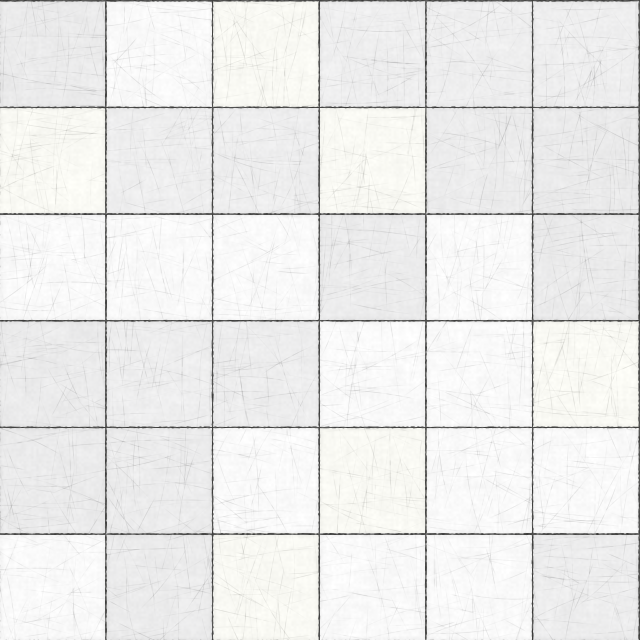
Give the GLSL for this texture, as a Shadertoy shader.

```glsl
const float TILES = 6.0;            // repeats across and down
const float GROUT_WIDTH = 0.014;    // widths are fractions of a tile
const float GROUT_WOBBLE = 0.005;
const float SCRATCH_WIDTH = 0.009;
const int SCRATCHES = 46;           // per tile
const float SCRATCH_DEPTH = 0.085;
const float GREY_SHARE = 0.42;
const float CREAM_SHARE = 0.17;
const float GRAIN = 0.022;
const float CLOUDS = 0.028;
const float EDGE_WEAR = 0.035;
const vec3 WHITE = vec3(0.985);
const vec3 GREY = vec3(0.932, 0.932, 0.934);
const vec3 CREAM = vec3(0.984, 0.984, 0.962);
const vec3 GROUT = vec3(0.30, 0.30, 0.295);

// Integer hash: four values in 0..1
vec4 hash4(ivec3 cell) {
    uvec4 v = uvec4(uvec3(cell), 17u) * 1664525u + 1013904223u;
    for (int i = 0; i < 2; i++) {
        v.x += v.y * v.w;
        v.y += v.z * v.x;
        v.z += v.x * v.y;
        v.w += v.y * v.z;
        v ^= v >> 16u;
    }
    return vec4(v >> 8u) / 16777216.0;
}

// Value noise over the canvas, wrapping after a whole number of cells
float wrapNoise(vec2 uv, ivec2 cells, int seed) {
    vec2 p = uv * vec2(cells);
    ivec2 a = ivec2(floor(p));
    vec2 f = fract(p);
    f = f * f * (3.0 - 2.0 * f);
    ivec2 lo = (a + cells) % cells;
    ivec2 hi = (a + 1 + cells) % cells;
    float bottom = mix(hash4(ivec3(lo, seed)).x, hash4(ivec3(hi.x, lo.y, seed)).x, f.x);
    float top = mix(hash4(ivec3(lo.x, hi.y, seed)).x, hash4(ivec3(hi, seed)).x, f.x);
    return mix(bottom, top, f.y);
}

// Base colour of one tile
vec3 tileColour(ivec2 id) {
    vec4 r = hash4(ivec3(id, 3));
    vec3 tone = WHITE;
    if (r.x < GREY_SHARE) tone = GREY + 0.016 * (r.y - 0.5);
    else if (r.x < GREY_SHARE + CREAM_SHARE) tone = CREAM;
    return tone;
}

// Summed cover of fine, slightly bent scratches in one tile
float scratches(vec2 p, ivec2 id, float pixel) {
    float cover = 0.0;
    float halfWidth = 0.5 * max(SCRATCH_WIDTH, pixel);
    float thinning = SCRATCH_WIDTH / (2.0 * halfWidth);
    for (int i = 0; i < SCRATCHES; i++) {
        vec4 place = hash4(ivec3(id, 100 + i));
        vec4 form = hash4(ivec3(id, 300 + i));
        // Mostly level or upright, with some diagonals
        float lean = 2.0 * form.x - 1.0;
        float angle = 1.5708 * step(0.5, place.z) + lean * mix(0.25, 0.85, place.w * place.w);
        float c = cos(angle), s = sin(angle);
        vec2 q = mat2(c, -s, s, c) * (p - place.xy);
        float bend = (form.y - 0.5) * 0.5;
        float reach = mix(0.12, 0.55, form.z);
        float line = 1.0 - smoothstep(halfWidth - 0.5 * pixel, halfWidth + 0.5 * pixel,
                                      abs(q.y + bend * q.x * q.x));
        float taper = 1.0 - smoothstep(0.5 * reach, reach, abs(q.x));
        cover += line * taper * mix(0.25, 1.0, form.w);
    }
    return min(cover * thinning, 2.0);
}

void mainImage(out vec4 fragColor, in vec2 fragCoord) {
    vec2 uv = fragCoord / iResolution.xy;
    vec2 grid = uv * TILES;
    ivec2 id = ivec2(floor(grid));
    vec2 p = fract(grid);
    float pixel = TILES / min(iResolution.x, iResolution.y);

    // Tile surface: soft clouds, fine grain and broken scratches
    vec3 colour = tileColour(id);
    float cloud = wrapNoise(uv, ivec2(42), 11) * 0.5 + wrapNoise(uv, ivec2(96), 12) * 0.5;
    float grain = wrapNoise(uv, ivec2(256), 13);
    float weave = 0.5 * wrapNoise(uv, ivec2(240, 24), 14) + 0.5 * wrapNoise(uv, ivec2(24, 240), 15);
    float breaks = mix(0.35, 1.0, smoothstep(0.25, 0.7, wrapNoise(uv, ivec2(130), 16)));
    colour -= CLOUDS * (cloud - 0.4) + GRAIN * (grain - 0.5) + 0.02 * (weave - 0.4);
    colour -= SCRATCH_DEPTH * breaks * scratches(p, id, pixel);

    // Grout lies along the right and top edge of each tile
    vec2 toLine = abs(fract(grid + 0.5 + 0.5 * GROUT_WIDTH) - 0.5);
    float gap = min(toLine.x, toLine.y);
    float ragged = wrapNoise(uv, ivec2(300), 17);
    colour -= EDGE_WEAR * (0.4 + ragged) * (1.0 - smoothstep(0.0, 0.05, gap));
    float halfGrout = 0.5 * GROUT_WIDTH + GROUT_WOBBLE * (ragged - 0.5);
    float grout = 1.0 - smoothstep(halfGrout - 0.5 * pixel, halfGrout + 0.5 * pixel, gap);
    colour = mix(colour, GROUT + 0.16 * (grain - 0.5), grout);

    fragColor = vec4(clamp(colour, 0.0, 1.0), 1.0);
}
```
